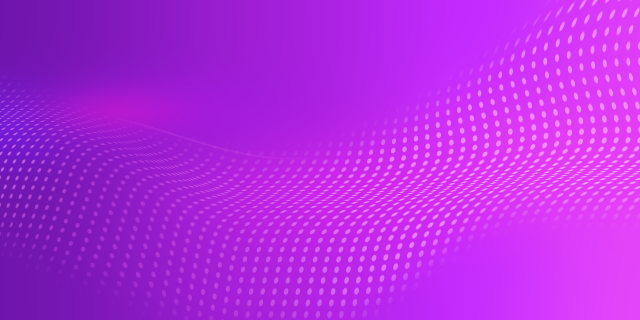
A Shadertoy shader for this background:

```glsl
// Purple gradient with a folded, flowing sheet of luminous halftone dots.

// Soft elliptical light around a centre.
float glow(vec2 p, vec2 center, vec2 size) {
    vec2 q = (p - center) / size;
    return exp(-dot(q, q));
}

// Height of the fold where the dot rows crowd together.
float foldHeight(float x) {
    return 0.385 + 0.255 * (1.0 - smoothstep(0.15, 0.78, x))
         + 0.075 * smoothstep(1.05, 1.9, x);
}

float upperEdge(float x) {
    return 0.53 + 0.24 * pow(max(0.85 - x, 0.0) / 0.85, 1.5)
         + 0.6 * pow(max(x - 0.85, 0.0), 1.7);
}

float lowerEdge(float x) {
    return max(0.2 - 0.4 * x, -0.05) + 0.35 * smoothstep(1.0, 1.65, x);
}

vec3 backdrop(vec2 p) {
    vec3 color = mix(vec3(0.43, 0.08, 0.67), vec3(0.66, 0.13, 0.87), smoothstep(-0.12, 1.1, p.x));
    color = mix(color, vec3(0.76, 0.17, 1.0), smoothstep(0.87, 1.52, p.x));
    color = mix(color, vec3(0.89, 0.27, 0.98), smoothstep(1.4, 2.05, p.x + 0.1 * (0.5 - p.y)));

    // Coloured light on the left and along the sheet
    color = mix(color, vec3(0.43, 0.11, 0.88), 0.75 * glow(p, vec2(0.0, 0.6), vec2(0.2, 0.13)));
    color = mix(color, vec3(0.65, 0.1, 0.9), 0.6 * glow(p, vec2(0.55, 0.65), vec2(0.4, 0.12)));
    color = mix(color, vec3(0.76, 0.1, 0.81), 0.72 * glow(p, vec2(0.37, 0.65), vec2(0.2, 0.065)));
    color = mix(color, vec3(0.84, 0.15, 0.92), 0.7 * glow(p, vec2(1.15, 0.4), vec2(0.48, 0.18)));
    return mix(color, vec3(0.92, 0.26, 0.96), 0.78 * glow(p, vec2(1.75, 0.52), vec2(0.4, 0.22)));
}

// Coverage of the dots on the sheared, compressed lattice.
float sheetDots(vec2 p) {
    float s = p.y - foldHeight(p.x);
    float up = max(s, 0.0);
    float far = max(s - 0.3, 0.0);
    float rim = max(p.y - upperEdge(p.x) + 0.16, 0.0);
    float left = 1.0 - smoothstep(0.0, 0.6, p.x);

    // Columns sweep along the fold, curl back above it and lean out at the rim
    float shear = 0.13 * tanh(s / 0.085) + (0.15 + 0.25 * left) * s
                - 0.4 * up + 1.7 * far * far + 1.4 * rim * rim;
    float column = p.x + 0.1 * (1.0 - exp(-p.x / 0.25)) - shear;

    // Rows crowd at a narrow fold and spread out away from it
    float row = 1.9 * asinh(s / 0.015) + (22.0 + 5.0 * left) * s
              - 7.0 * up * smoothstep(1.2, 2.0, p.x);

    vec2 grid = vec2(column / 0.037, row);
    vec2 cell = fract(grid) - 0.5;
    float d = length(cell * vec2(1.0, 0.64));
    float blur = 0.4 * length(fwidth(grid) * vec2(1.0, 0.64)) + 0.01;
    float radius = mix(0.16, 0.2, smoothstep(0.2, 1.4, p.x)) - 0.035 * smoothstep(0.1, 0.3, s);
    return 1.0 - smoothstep(radius - blur, radius + blur, d);
}

void mainImage(out vec4 fragColor, in vec2 fragCoord) {
    vec2 p = fragCoord / iResolution.y;
    p.x *= 2.0 * iResolution.y / iResolution.x;
    vec3 color = backdrop(p);

    // The sheet fades towards both of its borders
    float top = upperEdge(p.x);
    float bottom = lowerEdge(p.x);
    float sheet = smoothstep(bottom - 0.03, bottom + 0.14, p.y)
                * (1.0 - smoothstep(top - 0.13, top + 0.03, p.y));
    color = mix(color, vec3(0.82, 0.15, 0.93), 0.2 * sheet * smoothstep(0.1, 1.0, p.x));

    // Dots brighten to the right, near the fold and at the left rim
    float nearFold = exp(-abs(p.y - foldHeight(p.x)) / 0.08);
    float rim = glow(p, vec2(0.0, 0.5), vec2(0.2, 0.2));
    float strength = 0.38 + 0.3 * smoothstep(0.4, 1.7, p.x) + 0.2 * nearFold + 0.2 * rim;
    vec3 dotColor = mix(vec3(0.84, 0.32, 0.94), vec3(0.98, 0.68, 1.0),
                        max(smoothstep(0.3, 1.3, p.x), 0.7 * rim));
    color = mix(color, dotColor, strength * sheet * sheetDots(p));

    // Fine crest line leading away from the left fold
    float crest = abs(p.y - 0.505 - 0.145 * (1.0 - smoothstep(0.2, 0.9, p.x)));
    float line = 1.0 - smoothstep(0.001, 0.002 + 1.0 / iResolution.y, crest);
    line *= smoothstep(0.3, 0.55, p.x) * (1.0 - smoothstep(0.75, 1.05, p.x));
    color = mix(color, vec3(0.86, 0.35, 0.95), 0.2 * line);

    fragColor = vec4(color, 1.0);
}
```
